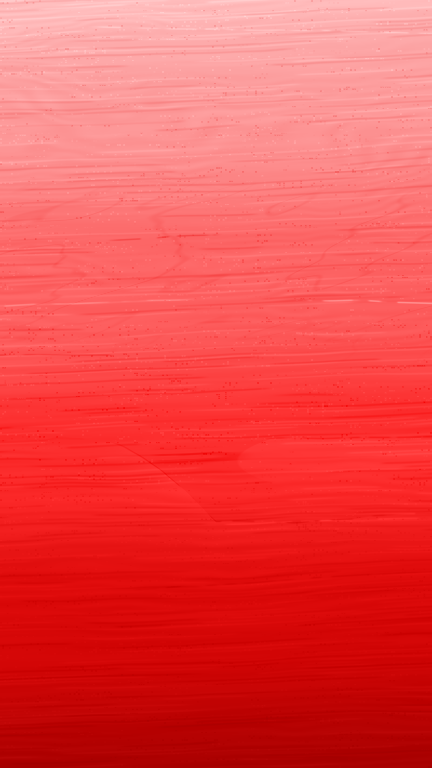
Write a WebGL 1 fragment shader that draws this texture.

```glsl
precision highp float;
uniform vec2 u_resolution;

#define TILT 0.022
#define WARP 0.018
#define STREAK 0.026
#define GRAIN 0.013
#define HAIRLINE 0.065
#define SPECK 0.10
#define LEDGE 0.035
#define SCRATCH 0.20

float hash(vec2 p) {
  vec3 q = fract(vec3(p.xyx) * 0.1031);
  q += dot(q, q.yzx + 33.33);
  return fract((q.x + q.y) * q.z);
}

float noise(vec2 p) {
  vec2 i = floor(p), f = fract(p);
  f = f * f * (3.0 - 2.0 * f);
  return mix(mix(hash(i), hash(i + vec2(1.0, 0.0)), f.x),
             mix(hash(i + vec2(0.0, 1.0)), hash(i + 1.0), f.x), f.y);
}

float fbm(vec2 p) {
  float sum = 0.0, amp = 0.5;
  for (int i = 0; i < 4; i++) {
    sum += amp * noise(p);
    p = p * 2.03 + 17.0;
    amp *= 0.5;
  }
  return sum;
}

float band(float d, float width) {
  return 1.0 - smoothstep(0.0, width, abs(d));
}

float span(float a, float b, float x) {
  return clamp((x - a) / (b - a), 0.0, 1.0);
}

// Vertical ramp, from pale pink at depth 0 to deep red at depth 1
vec3 ramp(float d) {
  vec3 c = mix(vec3(1.0, 0.74, 0.74), vec3(0.99, 0.65, 0.65), span(0.0, 0.07, d));
  c = mix(c, vec3(0.99, 0.55, 0.55), span(0.07, 0.21, d));
  c = mix(c, vec3(0.99, 0.41, 0.41), span(0.21, 0.31, d));
  c = mix(c, vec3(0.99, 0.35, 0.35), span(0.31, 0.44, d));
  c = mix(c, vec3(0.99, 0.19, 0.19), span(0.44, 0.54, d));
  c = mix(c, vec3(0.98, 0.15, 0.15), span(0.54, 0.65, d));
  c = mix(c, vec3(0.87, 0.04, 0.04), span(0.65, 0.75, d));
  c = mix(c, vec3(0.82, 0.02, 0.02), span(0.75, 0.86, d));
  return mix(c, vec3(0.66, 0.0, 0.0), span(0.86, 1.0, d));
}

// Small sparse dots gathered in rows
float specks(vec2 p, float seed) {
  vec2 g = p * vec2(200.0, 400.0), cell = floor(g);
  float cluster = noise(vec2(cell.x * 0.05, cell.y * 0.8) + seed);
  float on = step(0.86, hash(cell + seed)) * smoothstep(0.6, 0.85, cluster);
  vec2 f = abs(fract(g) - 0.5);
  return on * (1.0 - smoothstep(0.2, 0.6, max(f.x, f.y)));
}

// Many thin lines, each broken into long uneven dashes
float hairlines(vec2 p, float rows, float seed) {
  float row = floor(p.y * rows);
  float run = noise(vec2(p.x * 5.0 + 50.0 * hash(vec2(row, seed)), row + seed));
  float pick = step(0.55, hash(vec2(row, seed + 7.0)));
  return pick * smoothstep(0.5, 0.65, run) * band(fract(p.y * rows) - 0.5, 0.5);
}

// Thin broken line between x = a and x = b
float scratch(vec2 p, float y, float slope, float a, float b) {
  float wobble = 0.002 * (noise(vec2(p.x * 12.0, y * 90.0)) - 0.5);
  float gaps = smoothstep(0.2, 0.6, noise(vec2(p.x * 45.0, y * 300.0)));
  float ends = smoothstep(a, a + 0.04, p.x) * (1.0 - smoothstep(b - 0.04, b, p.x));
  return band(p.y - y - slope * (p.x - a) - wobble, 0.002) * gaps * ends;
}

void main() {
  vec2 uv = gl_FragCoord.xy / u_resolution;
  vec2 p = vec2(uv.x, 1.0 - uv.y);
  float upper = 1.0 - smoothstep(0.36, 0.5, p.y);
  float lower = smoothstep(0.55, 0.75, p.y);

  // Tilted, gently warped layers with brushed streaks
  float warp = fbm(vec2(p.x * 1.8, p.y * 9.0) + 3.0) - 0.47;
  float depth = p.y + TILT * (p.x - 0.5) + WARP * warp;
  vec3 color = ramp(depth);
  float shade = STREAK * (noise(vec2(p.x * 2.0, depth * 95.0)) + noise(vec2(p.x * 4.0 + 9.0, depth * 260.0)) - 1.0);
  vec2 layer = vec2(p.x, depth);
  shade += HAIRLINE * (0.7 * hairlines(layer, 230.0, 5.0) - hairlines(layer, 210.0, 31.0)) * mix(1.0, 0.6, lower);

  // Wood grain, with faint loops in the upper half
  float rings = depth * 75.0 + warp * mix(3.0, 9.0, upper);
  float patchy = smoothstep(0.3, 0.7, noise(vec2(p.x * 3.0, p.y * 14.0) + 40.0));
  shade += GRAIN * patchy * sin(rings * 6.2832);
  float contour = fbm(vec2(p.x * 1.6 + p.y * 3.0, p.y * 11.0 + p.x * 1.5) + 8.0);
  float knots = smoothstep(0.22, 0.28, p.y) * upper;
  shade -= 0.04 * knots * band(fract(contour * 6.0) - 0.5, 0.06);

  // Ledge that drops across the middle
  float drop = pow(span(0.22, 0.50, p.x), 1.6);
  float ledge = 0.572 + 0.108 * drop - 0.010 * smoothstep(0.65, 1.0, p.x);
  float edge = p.y - ledge + 0.004 * (noise(p * vec2(22.0, 60.0)) - 0.5);
  float fade = smoothstep(0.2, 0.36, p.x);
  float broken = smoothstep(0.25, 0.6, noise(vec2(p.x * 40.0, 3.0)));
  shade += LEDGE * fade * smoothstep(-0.001, 0.001, edge) * exp(-max(edge, 0.0) * 30.0);
  shade -= 0.08 * band(edge, 0.002) * mix(0.3, 1.0, fade) * broken;

  // Pale tongue from the right, beside a striped hollow
  float tongueX = 0.55 + 95.0 * pow(abs(p.y - 0.600), 2.0);
  float tongue = smoothstep(-0.004, 0.004, p.x - tongueX) * smoothstep(0.570, 0.572, p.y);
  shade += LEDGE * tongue * (1.0 - smoothstep(0.605, 0.64, p.y));
  float stripes = smoothstep(0.35, 0.6, noise(vec2(p.x * 5.0, (p.y + 0.02 * p.x) * 230.0)));
  float hollow = smoothstep(0.34, 0.38, p.x) * (1.0 - smoothstep(0.52, 0.60, p.x));
  shade -= 0.07 * hollow * band(p.y - 0.594, 0.016) * stripes;

  // Fine scratches and dots
  float light = scratch(p, 0.390, 0.015, 0.70, 1.06) + 0.5 * scratch(p, 0.399, -0.02, -0.05, 0.5);
  light += 0.4 * scratch(p, 0.683, -0.018, 0.5, 1.06) + 0.4 * scratch(p, 0.035, 0.01, 0.2, 1.06);
  float dark = scratch(p, 0.313, -0.03, 0.24, 0.52) + 0.8 * scratch(p, 0.462, 0.0, -0.05, 0.28);
  dark += 0.6 * scratch(p, 0.571, -0.005, 0.60, 1.06) + 0.4 * scratch(p, 0.768, -0.035, 0.3, 1.06);
  shade += SCRATCH * (light - 0.6 * dark);
  shade += SPECK * (1.0 - 0.65 * lower) * (0.6 * specks(p, 61.0) - specks(p, 11.0));

  // Red moves less than green and blue where the paint is pale
  vec3 weight = mix(vec3(0.2, 1.0, 1.0), vec3(0.7, 0.45, 0.45), lower);
  gl_FragColor = vec4(clamp(color + shade * weight, 0.0, 1.0), 1.0);
}
```
